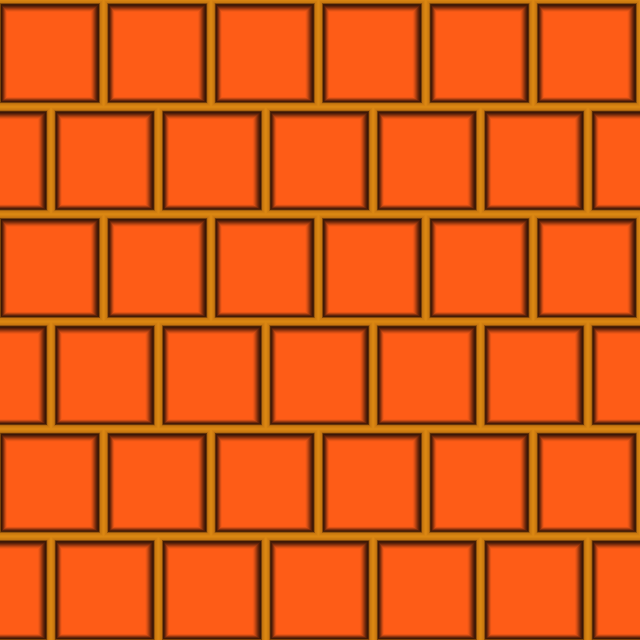
Give the GLSL for this pattern, as a three.js fragment shader.

```glsl
varying vec2 vUv;

// Grid position counted from the top left; odd rows slide by about half a tile.
vec2 runningBond(vec2 uv) {
  vec2 grid = vec2(uv.x, 1.0 - uv.y) * 5.96 + vec2(0.035, 0.005);
  grid.x += 0.49 * mod(floor(grid.y), 2.0);
  return fract(grid);
}

// Bevel light from 0 at the rim to 1 on the face, with its own width per side.
float bevelLight(vec2 fromTopLeft, vec2 fromBottomRight) {
  vec2 rise = min(fromTopLeft / vec2(0.067, 0.085),
                  fromBottomRight / vec2(0.09, 0.057));
  return smoothstep(0.0, 1.0, min(rise.x, rise.y));
}

void main() {
  vec2 cell = runningBond(vUv);
  vec2 fromTopLeft = cell - 0.04;
  vec2 fromBottomRight = 0.96 - cell;
  vec2 inset = min(fromTopLeft, fromBottomRight);
  float edge = min(inset.x, inset.y);

  // Tile face with a dark, mitred rim
  vec3 tile = mix(vec3(0.19, 0.07, 0.02), vec3(0.995, 0.362, 0.09),
                  bevelLight(fromTopLeft, fromBottomRight));

  // Mortar, slightly brighter along its centre
  vec3 mortar = mix(vec3(0.86, 0.53, 0.07), vec3(0.79, 0.47, 0.06),
                    smoothstep(-0.04, -0.01, edge));

  gl_FragColor = vec4(mix(mortar, tile, smoothstep(-0.013, 0.011, edge)), 1.0);
}
```
